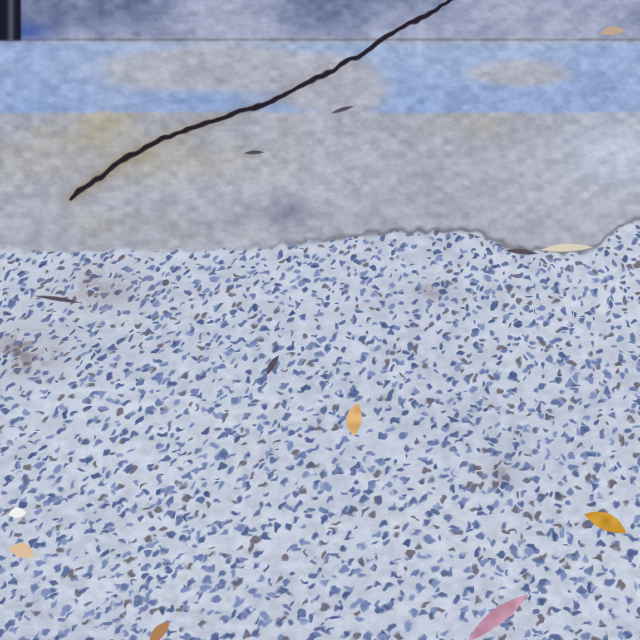
A Shadertoy shader for this texture:

```glsl
// Weathered concrete: a painted, cracked slab above speckled aggregate.
// Noise stains the slab; jittered cells that widen toward the viewer form
// the pebbles; tapered lens shapes make the leaves, twigs and chips.

float hash(vec2 p) {
    return fract(sin(dot(p, vec2(127.1, 311.7))) * 43758.5453);
}

float noise(vec2 p) {
    vec2 i = floor(p), f = fract(p);
    f = f * f * (3.0 - 2.0 * f);
    return mix(mix(hash(i), hash(i + vec2(1, 0)), f.x),
               mix(hash(i + vec2(0, 1)), hash(i + 1.0), f.x), f.y);
}

float fbm(vec2 p) {
    float sum = 0.0, amp = 0.5;
    for (int i = 0; i < 5; i++) {
        sum += amp * noise(p);
        p = mat2(1.6, 1.2, -1.2, 1.6) * p + 7.3;
        amp *= 0.5;
    }
    return sum;
}

mat2 turn(float a) {
    return mat2(cos(a), -sin(a), sin(a), cos(a));
}

// Soft elliptical stain
float stain(vec2 p, float x, float y, float rx, float ry) {
    vec2 d = (p - vec2(x, y)) / vec2(rx, ry);
    return exp(-dot(d, d));
}

// Pointed lens: center, half length and half width, angle
void leaf(inout vec3 col, vec2 p, vec4 place, float angle, vec3 tint) {
    vec2 q = turn(angle) * (p - place.xy);
    float t = q.x / place.z;
    float d = abs(q.y + 0.25 * place.w * t * t) - place.w * (1.0 - t * t);
    col = mix(col, tint, 1.0 - smoothstep(-.0015, .0015, d));
}

float crackDistance(vec2 p) {
    vec2 path[8] = vec2[8](vec2(.111, .69), vec2(.195, .753), vec2(.267, .788),
        vec2(.41, .836), vec2(.45, .854), vec2(.573, .919), vec2(.60, .941), vec2(.715, 1.005));
    float dist = 1.0;
    for (int i = 0; i < 7; i++) {
        vec2 a = p - path[i], d = path[i + 1] - path[i];
        dist = min(dist, length(a - d * clamp(dot(a, d) / dot(d, d), 0.0, 1.0)));
    }
    return dist;
}

// Tilted pebbles, one per cell, with size and tint drawn per cell
vec3 pebbles(vec3 col, vec2 p, float cover, float seed) {
    float cell = 0.018 - 0.01 * p.y;
    vec2 g = vec2((p.x - 0.5) / cell, -log(cell) / 0.01) + seed;
    g += 0.5 * vec2(noise(p * 130.0), noise(p * 130.0 + 40.0));
    for (int k = 0; k < 9; k++) {
        vec2 id = floor(g) + vec2(k % 3 - 1, k / 3 - 1);
        vec2 d = g - id - vec2(hash(id), hash(id + 5.3));
        d = turn(1.6 * hash(id + 2.2) - 0.3) * d / vec2(1.5, 0.9);
        float radius = mix(0.13, 0.33, hash(id + 6.4));
        float m = 1.0 - smoothstep(radius - 0.12, radius + 0.12, length(d));
        vec3 tint = mix(vec3(.24, .31, .50), vec3(.49, .56, .74), hash(id + 9.1));
        tint = mix(tint, vec3(.40, .38, .43), step(0.82, hash(id + 8.8)));
        col = mix(col, tint, 0.85 * m * step(hash(id + 3.7), cover));
    }
    return col;
}

void mainImage(out vec4 fragColor, in vec2 fragCoord) {
    vec2 p = fragCoord / iResolution.xy;
    float broad = fbm(p * vec2(6, 11)), grain = fbm(p * vec2(70, 95)) - 0.48;
    float rough = noise(p * 75.0) - 0.5;

    // Bare slab with ochre traces and a dark smudge
    vec3 slab = mix(vec3(.62, .64, .71), vec3(.72, .73, .77), broad);
    float ochre = stain(p, .16, .785, .19, .055) + 0.8 * stain(p, .74, .81, .08, .025)
                + 0.5 * stain(p, .22, .64, .15, .025);
    slab = mix(slab, vec3(.68, .63, .48), 0.8 * min(ochre, 1.0) * smoothstep(.2, .7, broad));
    slab = mix(slab, vec3(.45, .47, .56), 0.7 * stain(p, .45, .668, .03, .024));
    slab = mix(slab, vec3(.75, .79, .88), 0.6 * stain(p, .97, .76, .1, .06));

    // Worn blue paint and the shaded strip beyond it
    float worn = stain(p, .32, .89, .17, .045) + stain(p, .53, .86, .09, .05)
               + 0.9 * stain(p, .81, .885, .1, .025);
    float paint = smoothstep(.821, .827, p.y + .004 * rough) * (1.0 - smoothstep(.925, .942, p.y));
    vec3 blue = mix(vec3(.50, .61, .81), vec3(.66, .73, .86), broad);
    slab = mix(slab, blue, 0.9 * paint * (1.0 - smoothstep(.05, .5, worn + 0.5 * broad - 0.5)));
    vec3 shade = mix(vec3(.42, .46, .60), vec3(.64, .67, .77), smoothstep(.2, .75, broad));
    slab = mix(slab, shade, smoothstep(.934, .946, p.y + .006 * rough));
    slab *= 1.0 - 0.2 * stain(p, p.x, .938, 1.0, .0025);
    slab += 0.2 * grain;

    // Ochre-lipped crack with a ragged dark core
    float crack = crackDistance(p + .005 * vec2(rough, noise(p * 75.0 + 30.0) - 0.5));
    slab = mix(slab, vec3(.55, .47, .28), 0.7 * exp(-crack * 130.0) * (1.0 - smoothstep(.7, .95, p.y)));
    slab = mix(slab, vec3(.15, .13, .17), 1.0 - smoothstep(.0015, .0052, crack));

    // Aggregate in two overlapping layers, with dirt
    vec3 ground = mix(vec3(.73, .76, .83), vec3(.80, .83, .89), broad) + 0.16 * grain;
    ground = pebbles(ground, p, 0.62, 0.0);
    ground = pebbles(ground, p, 0.38, 31.4);
    float dirt = stain(p, .04, .45, .05, .035) + 0.6 * stain(p, .16, .55, .07, .035)
               + 0.8 * stain(p, .675, .545, .025, .012) + 0.7 * stain(p, .785, .26, .02, .025);
    ground = mix(ground, vec3(.47, .41, .43), 0.7 * dirt * smoothstep(-.23, .17, grain));

    // Ragged boundary between aggregate and slab
    float edge = .608 + .03 * smoothstep(.3, .7, p.x) - .033 * smoothstep(.73, .82, p.x)
               + .055 * smoothstep(.91, 1.0, p.x) + .01 * rough;
    vec3 col = mix(ground, slab, smoothstep(-.003, .004, p.y - edge));
    col *= 1.0 - 0.25 * stain(p, p.x, edge + .003, 1.0, .004) * smoothstep(.3, .6, p.x);

    // Twigs, then leaves and pale chips
    vec3 twig = vec3(.34, .31, .36);
    leaf(col, p, vec4(.535, .829, .018, .003), .3, twig);
    leaf(col, p, vec4(.397, .762, .015, .003), .05, twig);
    leaf(col, p, vec4(.09, .533, .035, .003), -.15, twig);
    leaf(col, p, vec4(.815, .607, .025, .004), -.1, twig);
    leaf(col, p, vec4(.425, .43, .018, .005), 1.0, twig);
    leaf(col, p, vec4(.553, .345, .026, .012), 1.45, vec3(.86, .69, .46) + 0.15 * rough);
    leaf(col, p, vec4(.947, .185, .036, .013), -.42, vec3(.80, .60, .22) + 0.15 * rough);
    leaf(col, p, vec4(.776, .036, .06, .012), .66, vec3(.76, .57, .66) + 0.15 * rough);
    leaf(col, p, vec4(.248, .012, .024, .009), .85, vec3(.68, .50, .34));
    leaf(col, p, vec4(.035, .14, .021, .012), -.3, vec3(.86, .75, .62));
    leaf(col, p, vec4(.885, .613, .041, .006), .05, vec3(.85, .82, .74));
    leaf(col, p, vec4(.957, .952, .02, .007), .1, vec3(.75, .65, .58));
    leaf(col, p, vec4(.027, .199, .014, .008), .1, vec3(.95));

    // Dark post in the corner with a blue cast beside it
    col = mix(col, vec3(.22, .34, .65), 0.75 * stain(p, .03, .95, .045, .014));
    float post = (1.0 - smoothstep(.03, .035, p.x)) * smoothstep(.934, .94, p.y);
    col = mix(col, vec3(.10, .11, .17) + 0.22 * stain(p, .017, p.y, .005, 1.0), post);
    fragColor = vec4(col, 1.0);
}
```
